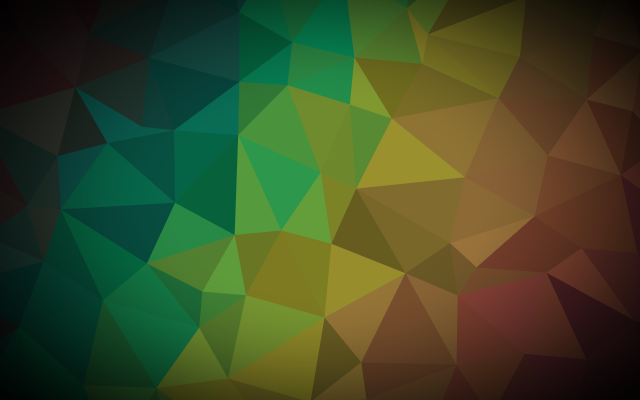
A Shadertoy shader for this background:

```glsl
// Low-poly backdrop: a jittered, tilted grid is split into flat triangles.
// Each takes its tint from a slanted colour ramp, varied by a sine hash,
// and a soft vignette darkens the edges and corners.

#define CELLS 6.1          // grid cells per canvas height
#define JITTER 0.74        // vertex displacement in cells
#define TILT 0.42          // grid rotation in radians
#define RAMP_SLANT 0.62    // downward lean of the colour bands
#define RAMP_START 0.15    // ramp position of the first colour
#define RAMP_STEP 0.2      // distance between ramp colours
#define TINT_SPREAD 0.24   // random shift along the ramp
#define SHADE_SPREAD 0.34  // random brightness range
#define VIGNETTE_IN 0.45
#define VIGNETTE_OUT 1.46

const int RAMP_COUNT = 10;
const vec3 RAMP[RAMP_COUNT] = vec3[RAMP_COUNT](
    vec3(0.30, 0.15, 0.17),   // dusky plum
    vec3(0.20, 0.24, 0.20),   // slate
    vec3(0.04, 0.34, 0.31),   // teal
    vec3(0.02, 0.51, 0.32),   // emerald
    vec3(0.28, 0.58, 0.24),   // leaf green
    vec3(0.60, 0.59, 0.16),   // yellow olive
    vec3(0.50, 0.43, 0.17),   // ochre
    vec3(0.58, 0.41, 0.23),   // tan
    vec3(0.58, 0.32, 0.20),   // rust
    vec3(0.47, 0.20, 0.22));  // rose

float hash(vec2 p) {
    return fract(sin(dot(p, vec2(127.1, 311.7))) * 43758.5453);
}

float cross2(vec2 a, vec2 b) {
    return a.x * b.y - a.y * b.x;
}

mat2 rotation(float angle) {
    float c = cos(angle), s = sin(angle);
    return mat2(c, s, -s, c);
}

vec2 gridVertex(vec2 cell) {
    vec2 offset = vec2(hash(cell), hash(cell + 57.3)) - 0.5;
    return cell + JITTER * offset;
}

vec3 rampColor(float t) {
    float k = clamp((t - RAMP_START) / RAMP_STEP, 0.0, float(RAMP_COUNT) - 1.001);
    int i = int(k);
    return mix(RAMP[i], RAMP[i + 1], fract(k));
}

// Flat colour of the triangle centred at a grid position
vec3 facetColor(vec2 center, vec2 seed) {
    vec2 p = rotation(-TILT) * center / CELLS;
    float t = p.x + RAMP_SLANT * (1.0 - p.y);
    t += TINT_SPREAD * (hash(seed + 11.7) - 0.5);
    float shade = 1.08 - SHADE_SPREAD * hash(seed + 83.1);
    return rampColor(t) * shade;
}

// Signed distance to a line, positive on its left
float leftOf(vec2 p, vec2 a, vec2 b) {
    return cross2(b - a, p - a) / length(b - a);
}

// Adds colour weighted by the smooth coverage of one triangle
void addTriangle(vec2 p, vec2 a, vec2 b, vec2 c, vec2 seed, float pixel, inout vec4 sum) {
    float inside = min(leftOf(p, a, b), min(leftOf(p, b, c), leftOf(p, c, a)));
    float coverage = clamp(inside / pixel + 0.5, 0.0, 1.0);
    if (coverage > 0.0) {
        sum += coverage * vec4(facetColor((a + b + c) / 3.0, seed), 1.0);
    }
}

vec3 mesh(vec2 p, float pixel) {
    vec2 home = floor(p);
    vec4 sum = vec4(0.0);
    for (int y = -1; y <= 1; y++) {
        for (int x = -1; x <= 1; x++) {
            vec2 cell = home + vec2(x, y);
            vec2 a = gridVertex(cell);
            vec2 b = gridVertex(cell + vec2(1, 0));
            vec2 c = gridVertex(cell + vec2(1, 1));
            vec2 d = gridVertex(cell + vec2(0, 1));

            // Cut along the shorter diagonal that stays inside the quad
            bool acFits = min(cross2(b - a, c - a), cross2(c - a, d - a)) > 0.0;
            bool bdFits = min(cross2(c - b, d - b), cross2(d - b, a - b)) > 0.0;
            bool cutBD = bdFits && (!acFits || length(d - b) < length(c - a));
            if (cutBD) {
                vec2 first = a;
                a = b; b = c; c = d; d = first;
            }
            addTriangle(p, a, b, c, cell, pixel, sum);
            addTriangle(p, a, c, d, cell + 0.5, pixel, sum);
        }
    }
    return sum.rgb / max(sum.a, 0.0001);
}

void mainImage(out vec4 fragColor, in vec2 fragCoord) {
    vec2 p = rotation(TILT) * (fragCoord / iResolution.y) * CELLS;
    vec3 color = mesh(p, CELLS / iResolution.y);

    // Elliptical vignette, a little weaker above and below
    vec2 q = 2.0 * fragCoord / iResolution.xy - 1.0;
    float radius = length(q * vec2(1.0, 0.92));
    color *= 1.0 - smoothstep(VIGNETTE_IN, VIGNETTE_OUT, radius);
    fragColor = vec4(color, 1.0);
}
```
